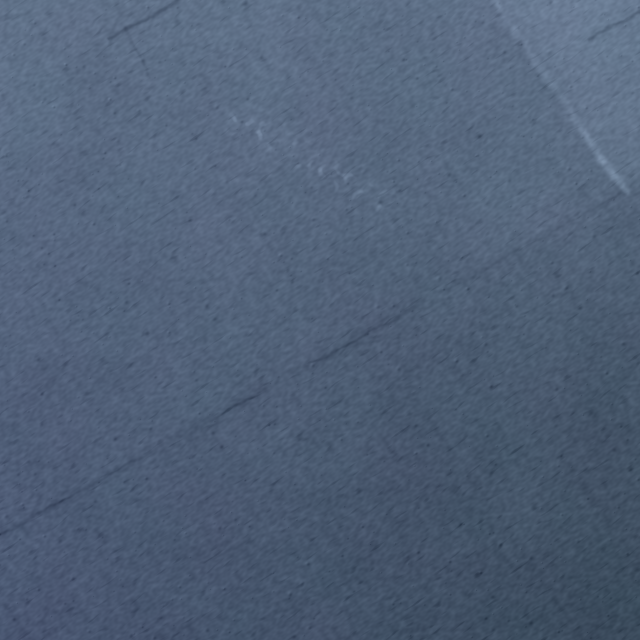
A WebGL 1 fragment shader for this texture:

```glsl
precision highp float;
// A sheet of blue-grey slate: a soft diagonal light falloff, mottling and
// fine slanted grain from gradient noise, scattered pits from a jittered
// grid, and a few cracks and one pale ridge drawn as wobbling segments.
uniform vec2 u_resolution;

vec2 hash2(vec2 p) {
  vec3 q = fract(p.xyx * vec3(0.1031, 0.1030, 0.0973));
  q += dot(q, q.yzx + 33.33);
  return fract((q.xx + q.yz) * q.zy);
}

float cornerGradient(vec2 cell, vec2 offset) {
  float angle = 6.2832 * hash2(cell).x;
  return dot(vec2(cos(angle), sin(angle)), offset);
}

float gradientNoise(vec2 p) {
  p += 100.0;
  vec2 i = floor(p), f = fract(p);
  vec2 u = f * f * f * (f * (f * 6.0 - 15.0) + 10.0);
  vec2 e = vec2(1.0, 0.0);
  float low = mix(cornerGradient(i, f), cornerGradient(i + e, f - e), u.x);
  float high = mix(cornerGradient(i + e.yx, f - e.yx),
                   cornerGradient(i + 1.0, f - 1.0), u.x);
  return mix(low, high, u.y);
}

float fbm(vec2 p) {
  float sum = 0.0, amplitude = 0.5;
  for (int i = 0; i < 4; i++) {
    sum += amplitude * gradientNoise(p);
    p = mat2(1.6, 1.2, -1.2, 1.6) * p + 7.3;
    amplitude *= 0.55;
  }
  return sum;
}

float segmentDistance(vec2 p, vec2 a, vec2 b) {
  vec2 ab = b - a;
  return length(p - a - ab * clamp(dot(p - a, ab) / dot(ab, ab), 0.0, 1.0));
}

// Soft line of the given half width, never thinner than a pixel
float stroke(float d, float width) {
  float w = max(width, 0.8 / u_resolution.y);
  return exp(-d * d / (w * w));
}

// Sparse pits: a dark core (negative) with a glint on its upper left
float pits(vec2 p, float density) {
  vec2 cell = floor(p), rnd = hash2(cell + 31.0), kind = hash2(cell + 87.0);
  vec2 d = fract(p) - 0.3 - 0.4 * rnd;
  float size = mix(0.07, 0.15, kind.y);
  vec2 glint = d - vec2(-0.04, 0.14);
  float core = exp(-dot(d, d) / (size * size));
  float shine = exp(-dot(glint, glint) / (size * size));
  return step(kind.x, density) * (shine * 0.7 * rnd.x - core);
}

void main() {
  vec2 uv = gl_FragCoord.xy / u_resolution.y;
  vec2 slant = mat2(0.82, -0.57, 0.57, 0.82) * uv;

  // Broad light, brighter at the top and dimmer at the lower right
  float tone = 0.11 * (uv.y - 0.5) - 0.025 * (uv.x - 0.5);
  tone -= 0.02 * smoothstep(0.7, 0.0, length(uv - vec2(1.0, 0.15)));
  tone += 0.035 * fbm(uv * 4.0) + 0.03 * fbm(slant * vec2(12.0, 20.0));

  // Slanted grain
  tone += 0.042 * gradientNoise(slant * vec2(65.0, 125.0));
  tone += 0.034 * gradientNoise(slant * vec2(120.0, 210.0) + 40.0);
  float streak = gradientNoise(slant * vec2(38.0, 150.0) + 9.0);
  tone -= 0.045 * smoothstep(0.25, 0.6, streak);

  // Pits at two sizes
  tone += 0.065 * pits(slant * vec2(38.0, 48.0), 0.10);
  tone += 0.045 * pits(slant * vec2(65.0, 85.0) + 13.0, 0.09);

  vec2 wobble = vec2(fbm(uv * 22.0), fbm(uv * 22.0 + 50.0));
  vec2 p = uv + 0.010 * wobble;

  // Lighter plate at the upper right, between the ridge and the long crack
  float beyondRidge = dot(p - vec2(0.775, 0.993), vec2(0.82, 0.57));
  float aboveCrack = p.y - 0.163 - 0.55 * p.x;
  float plate = smoothstep(-0.01, 0.025, beyondRidge)
              * smoothstep(-0.01, 0.04, aboveCrack);
  tone += 0.038 * plate;
  tone += 0.014 * smoothstep(-0.02, 0.03, aboveCrack)
        * smoothstep(0.45, 0.9, uv.x);

  // Long broken crack, strongest left of the centre
  float crack = segmentDistance(p, vec2(0.0, 0.163), vec2(0.97, 0.697));
  float gaps = smoothstep(-0.25, 0.3, gradientNoise(slant * vec2(9.0, 2.0)));
  float fade = mix(1.0, 0.5, smoothstep(0.5, 0.7, uv.x));
  tone -= fade * (0.055 * gaps * stroke(crack, 0.0025)
                + 0.018 * stroke(crack, 0.009));

  // Short cracks near the top corners
  float upperLeft = segmentDistance(p, vec2(0.17, 0.94), vec2(0.29, 1.005));
  float branch = segmentDistance(p, vec2(0.195, 0.955), vec2(0.235, 0.88));
  float upperRight = segmentDistance(p, vec2(0.92, 0.94), vec2(1.01, 0.985));
  tone -= 0.075 * stroke(upperLeft, 0.003) + 0.035 * stroke(branch, 0.003)
        + 0.07 * stroke(upperRight, 0.003);

  // Pale ridge, brightest toward its lower end
  float ridge = segmentDistance(p, vec2(0.775, 0.995), vec2(0.977, 0.70));
  float glow = 0.5 + 0.7 * exp(-pow((uv.y - 0.75) / 0.05, 2.0));
  glow *= 0.85 + 0.8 * gradientNoise(uv * 45.0);
  tone += 0.11 * glow * stroke(ridge, 0.007);

  // Faint chalky vein crossing the upper middle
  float vein = segmentDistance(p, vec2(0.38, 0.81), vec2(0.60, 0.685));
  float chalk = smoothstep(0.1, 0.55, gradientNoise(uv * 75.0));
  tone += stroke(vein, 0.022) * (0.012 + 0.09 * chalk);

  // Slate hue, bluer at the lower left and greyer at the lower right
  vec3 slate = vec3(0.317, 0.380, 0.468) + tone * vec3(0.96, 1.04, 1.10);
  slate += (1.0 - uv.y) * mix(vec3(0.004, -0.004, 0.014),
                              vec3(-0.004, 0.003, -0.014), uv.x);
  slate += 0.012 * fbm(uv * 7.0 + 20.0) * vec3(1.0, -0.6, 0.3);
  gl_FragColor = vec4(slate, 1.0);
}
```
